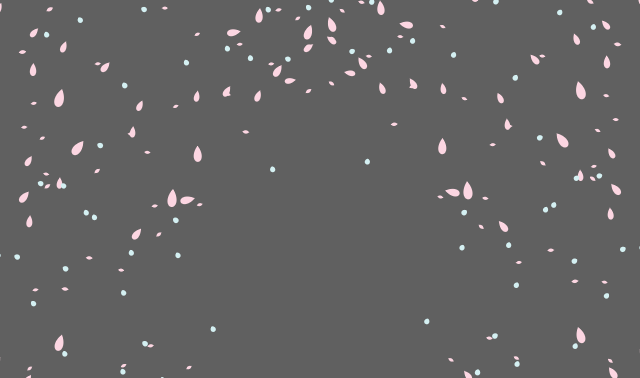
This pattern is drawn by a Shadertoy shader. Its source:

```glsl
// Petals, slivers and pale dots scattered over plain grey, mirrored left to right.
// Each kind is a jittered grid of tapered ellipses, thinned by a density formula
// that crowds the top centre and leaves an opening in the middle.

const vec3 GREY = vec3(0.378);
const vec3 PINK = vec3(0.99, 0.84, 0.885);
const vec3 ICE  = vec3(0.83, 0.94, 0.95);

const float MIRROR_SHIFT = 0.006;   // vertical offset between the two halves
const float AXIS_GAP     = 0.018;   // clear space beside the mirror axis
const vec2  CROWD_CENTRE = vec2(0.0, -0.09);
const vec2  CROWD_RADII  = vec2(0.12, 0.12);

struct Kind {
    vec3  colour;
    float cell;        // grid spacing
    float density;     // share of cells that are filled
    float crowding;    // share filled in the crowd at the top
    vec2  lengths;     // smallest and largest half length
    float slimness;    // width over length
    vec2  taper;       // narrowing at front and back
    vec2  angle;       // mean direction and spread
    float turned;      // extra turn given to a few
    vec2  holeCentre;
    vec2  holeRadii;
};

const Kind PETAL = Kind(PINK, 0.055, 0.28, 0.95, vec2(0.0085, 0.0155), 0.48,
    vec2(0.38, 0.0), vec2(1.95, 0.45), 0.9, vec2(0.0, -0.50), vec2(0.21, 0.28));
const Kind SLIVER = Kind(PINK, 0.055, 0.28, 0.95, vec2(0.0044, 0.0056), 0.52,
    vec2(0.4, 0.4), vec2(-0.2, 0.5), 0.0, vec2(0.0, -0.50), vec2(0.21, 0.28));
const Kind DOT = Kind(ICE, 0.060, 0.36, 0.50, vec2(0.0045, 0.0048), 0.88,
    vec2(0.12, 0.0), vec2(0.9, 0.5), 0.0, vec2(0.0, -0.355), vec2(0.15, 0.095));

vec3 hash3(vec3 p) {
    p = fract(p * vec3(0.1031, 0.1030, 0.0973));
    p += dot(p, p.yxz + 33.33);
    return fract((p.xxy + p.yxx) * p.zyx);
}

// Approximate distance to an ellipse along x whose width narrows at its ends.
float taperedEllipse(vec2 p, vec2 radii, vec2 taper) {
    float t = clamp(p.x / radii.x, -1.0, 1.0);
    vec2 ends = pow(max(vec2(1.0 - t, 1.0 + t), 0.05), taper);
    radii.y *= ends.x * ends.y;
    vec2 q = p / radii;
    float k = length(q);
    return k * (k - 1.0) / max(length(q / radii), 1e-4);
}

// Share of cells filled around a point.
float fillShare(vec2 c, Kind kind) {
    float crowd = 1.0 - smoothstep(0.8, 1.1, length((c - CROWD_CENTRE) / CROWD_RADII));
    float outside = step(1.0, length((c - kind.holeCentre) / kind.holeRadii));
    return outside * mix(kind.density, kind.crowding, crowd);
}

// Distance to the nearest grain of one kind.
float scatter(vec2 p, Kind kind, float seed) {
    float nearest = 1.0;
    vec2 home = floor(p / kind.cell);
    for (int j = -1; j <= 1; j++)
    for (int i = -1; i <= 1; i++) {
        vec2 id = home + vec2(i, j);
        if (id.x < 0.0) continue;
        vec3 place = hash3(vec3(id + 71.0, seed));
        vec3 form  = hash3(vec3(id + 137.0, seed + 19.0));

        vec2 centre = (id + mix(vec2(0.08), vec2(0.92), place.xy)) * kind.cell;
        centre.x = max(centre.x, AXIS_GAP);
        if (place.z > fillShare(centre, kind)) continue;

        float halfLength = mix(kind.lengths.x, kind.lengths.y, form.x * form.x * form.x);
        float angle = kind.angle.x + kind.angle.y * (2.0 * form.y - 1.0)
                    + kind.turned * step(0.85, form.z);
        vec2 along = vec2(cos(angle), sin(angle));
        vec2 d = p - centre;
        vec2 local = vec2(dot(d, along), dot(d, vec2(-along.y, along.x)));
        vec2 radii = halfLength * vec2(1.0, kind.slimness);
        nearest = min(nearest, taperedEllipse(local, radii, kind.taper));
    }
    return nearest;
}

void paint(inout vec3 colour, vec2 p, Kind kind, float seed) {
    float coverage = clamp(0.5 - scatter(p, kind, seed) * iResolution.x, 0.0, 1.0);
    colour = mix(colour, kind.colour, coverage);
}

void mainImage(out vec4 fragColor, in vec2 fragCoord) {
    // Canvas widths, measured from the top centre.
    vec2 p = (fragCoord - vec2(0.5, 1.0) * iResolution.xy) / iResolution.x;

    // Fold the right half onto the left, slightly offset.
    p.y -= MIRROR_SHIFT * sign(p.x);
    p.x = abs(p.x);

    vec3 colour = GREY;
    paint(colour, p, SLIVER, 11.0);
    paint(colour, p, PETAL, 47.0);
    paint(colour, p, DOT, 83.0);
    fragColor = vec4(colour, 1.0);
}
```
